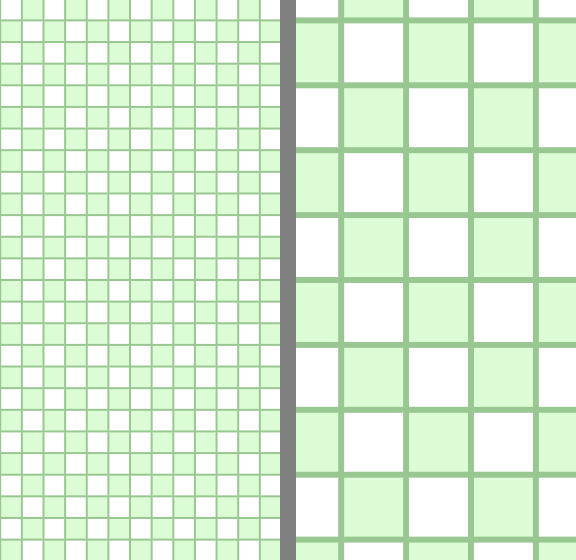
Left: the whole. Right: its middle third, enlarged.
Reproduce this pattern procedurally as a Shadertoy shader.

```glsl
// Checkerboard of white and pale mint squares, ruled with thin sage lines.
// The plane is scaled to unit cells; cell parity picks the fill and the
// distance to the nearest cell border draws the smoothed grid.

const float CELLS_PER_HEIGHT = 25.885;
const float LINE_WIDTH = 0.092;                  // in cells
const vec2 GRID_ORIGIN = vec2(0.0004, 0.5);      // in canvas heights

const vec3 WHITE = vec3(1.0);
const vec3 MINT = vec3(0.86, 0.99, 0.83);
const vec3 SAGE = vec3(0.60, 0.78, 0.57);

// 0 or 1, alternating between neighbouring cells
float checker(vec2 grid) {
    vec2 cell = floor(grid);
    return mod(cell.x + cell.y, 2.0);
}

// Distance to the nearest whole number on each axis
vec2 borderDistance(vec2 grid) {
    return abs(fract(grid + 0.5) - 0.5);
}

// Coverage of the grid lines, smoothed over one pixel
float gridLines(vec2 grid, float width, float pixel) {
    vec2 cover = clamp((0.5 * width - borderDistance(grid)) / pixel + 0.5, 0.0, 1.0);
    return max(cover.x, cover.y);
}

void mainImage(out vec4 fragColor, in vec2 fragCoord) {
    vec2 grid = (fragCoord / iResolution.y - GRID_ORIGIN) * CELLS_PER_HEIGHT;
    float pixel = CELLS_PER_HEIGHT / iResolution.y;

    vec3 color = mix(WHITE, MINT, checker(grid));
    color = mix(color, SAGE, gridLines(grid, LINE_WIDTH, pixel));
    fragColor = vec4(color, 1.0);
}
```
